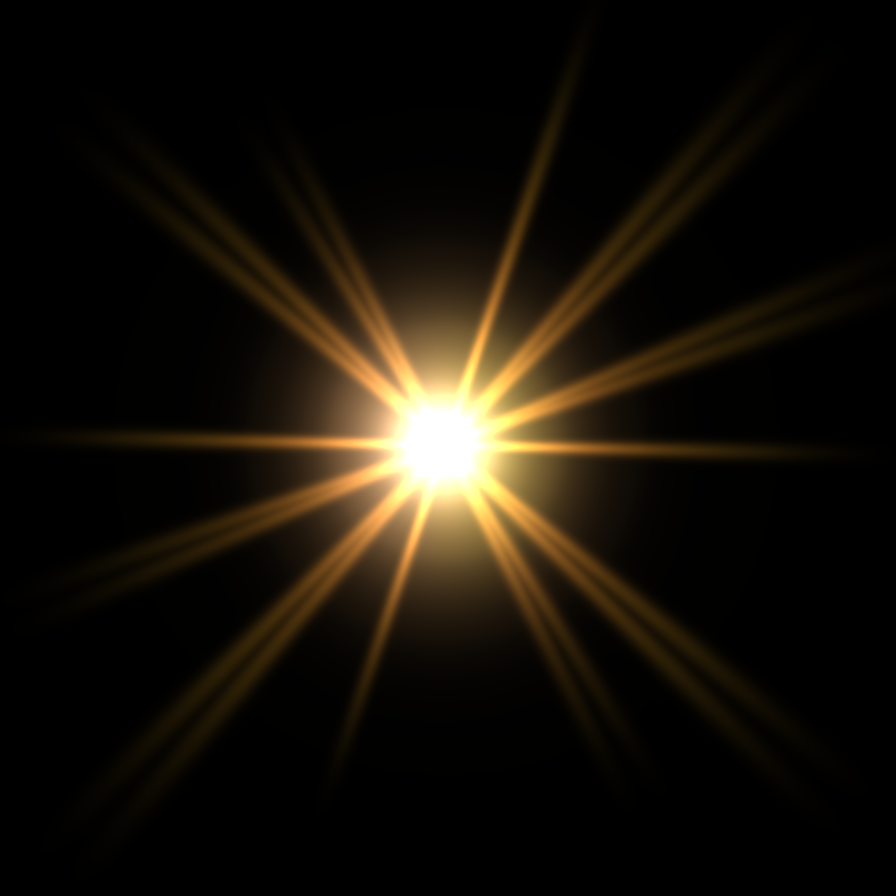
Write a three.js fragment shader that draws this background.

```glsl
// A golden starburst on black: a white-hot core inside a warm halo with faint
// lens discs, crossed by slim light beams. Beams are Gaussian wedges that taper
// to their tips, drawn in narrow pairs on both sides of the centre.

varying vec2 vUv;

// One beam along +x: widens from the origin, then fades out at its reach.
float beam(vec2 p, float reach, float width) {
  float t = clamp(p.x / reach, 0.0, 1.0);
  float sigma = 0.0022 + width * p.x * (1.0 - 0.55 * t);
  float across = p.y / max(sigma, 0.001);
  float along = 0.48 * pow(1.0 - t, 1.25) + 0.35 * exp(-p.x / 0.06);
  return step(0.0, p.x) * exp(-0.5 * across * across) * along * (1.0 - t * t * t);
}

// Two beams, split by a small angle, on each side of the centre.
// reach.x is the length forward, reach.y the length backward.
float beamPair(vec2 p, float degreesUp, float spread, vec2 reach) {
  float energy = 0.0;
  float width = 0.022 + 0.0032 * spread;
  for (int i = 0; i < 2; i++) {
    float a = radians(degreesUp + spread * (2.0 * float(i) - 1.0));
    vec2 dir = vec2(cos(a), sin(a));
    vec2 q = vec2(dot(p, dir), dir.x * p.y - dir.y * p.x);
    float light = beam(q, reach.x, width) + beam(-q, reach.y, width);
    energy += light * light;
  }
  return sqrt(energy);
}

// Warm halo, slightly taller than wide, browner towards its rim.
vec3 halo(vec2 p) {
  float r = length(p * vec2(1.06, 0.96));
  vec3 gold = mix(vec3(1.0, 0.76, 0.54), vec3(1.0, 0.84, 0.44),
                  smoothstep(-0.1, 0.08, p.x));
  vec3 tint = mix(gold, vec3(1.0, 0.7, 0.38), smoothstep(0.08, 0.22, r));
  return tint * exp(-r * r / 0.0166);
}

// Faint concentric discs, each with a soft bright rim.
vec3 lensDiscs(vec2 p) {
  float r = length(p);
  vec3 sum = vec3(0.0);
  for (int i = 0; i < 3; i++) {
    float k = float(i);
    float radius = 0.137 * pow(1.65, k);
    float inside = 1.0 - smoothstep(radius - 0.012, radius + 0.008, r);
    float rim = exp(-pow((r - radius + 0.012) / 0.014, 2.0));
    float fade = 1.0 - 0.7 * min(r / radius, 1.0);
    sum += vec3(1.0, 0.75, 0.35) * (0.04 * inside * fade + 0.01 * rim) / (1.0 + k * k);
  }
  return sum;
}

void main() {
  vec2 p = vUv - vec2(0.497, 0.503);
  vec2 c = vUv - vec2(0.493, 0.504);

  // Beams
  float rays = beamPair(p, 138.0, 2.45, vec2(0.60, 0.65));
  rays += beamPair(p, 119.5, 2.4, vec2(0.46, 0.49));
  rays += beamPair(p, 71.3, 0.0, vec2(0.58, 0.46));
  rays += beamPair(p, 47.4, 2.2, vec2(0.67, 0.68));
  rays += beamPair(p, 21.3, 1.9, vec2(0.63, 0.56));
  rays += beamPair(p, -1.2, 0.0, vec2(0.53, 0.54));
  vec3 amber = mix(vec3(1.0, 0.58, 0.17), vec3(1.0, 0.71, 0.13),
                   smoothstep(0.1, 0.4, length(p)));

  // Halo, discs and white core
  vec3 color = halo(c) + lensDiscs(p - vec2(0.0, 0.004));
  color += amber * rays;
  color += vec3(0.95, 0.95, 0.9) * exp(-dot(c, c) / 0.0024);

  gl_FragColor = vec4(min(color, 1.0), 1.0);
}
```
